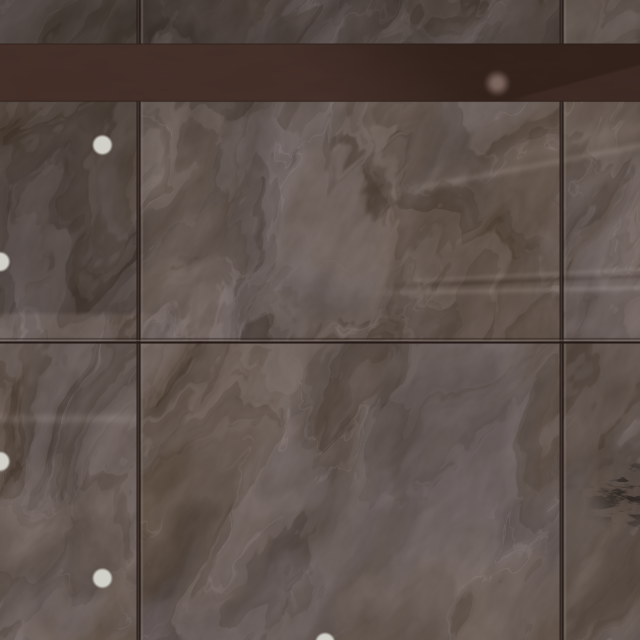
Write a three.js fragment shader that draws this texture.

```glsl
// Polished brown-grey marble wall tiles with dark joints, a brown trim band and soft light reflections.
varying vec2 vUv;

const vec2 TILE_SIZE = vec2(0.661);
const vec2 JOINT_ORIGIN = vec2(0.2165, 0.467);
const vec2 BAND_RANGE = vec2(0.841, 0.932);
const float SOFT = 0.0015;

const vec3 STONE_DARK = vec3(0.28, 0.23, 0.195);
const vec3 STONE_LIGHT = vec3(0.52, 0.47, 0.455);
const vec3 JOINT_DARK = vec3(0.14, 0.10, 0.085);
const vec3 BEVEL_LIGHT = vec3(0.50, 0.45, 0.42);
const vec3 BAND_LIGHT = vec3(0.265, 0.185, 0.16);
const vec3 BAND_DARK = vec3(0.20, 0.135, 0.11);
const vec3 LAMP = vec3(0.82, 0.82, 0.79);

float hash(vec2 p) {
  return fract(sin(dot(p, vec2(127.1, 311.7))) * 43758.5453);
}

float noise(vec2 p) {
  vec2 i = floor(p), f = fract(p);
  f = f * f * (3.0 - 2.0 * f);
  return mix(mix(hash(i), hash(i + vec2(1.0, 0.0)), f.x),
             mix(hash(i + vec2(0.0, 1.0)), hash(i + vec2(1.0)), f.x), f.y);
}

float fbm(vec2 p) {
  float sum = 0.0, amp = 0.5;
  for (int i = 0; i < 5; i++) {
    sum += amp * noise(p);
    p = mat2(1.6, 1.2, -1.2, 1.6) * p + 7.3;
    amp *= 0.5;
  }
  return sum / 0.97;
}

// Soft-edged line of the given half width at signed distance d
float line(float d, float halfWidth) {
  return 1.0 - smoothstep(halfWidth - SOFT, halfWidth + SOFT, abs(d));
}

float disc(vec2 p, vec2 center, float radius, float blur) {
  return 1.0 - smoothstep(radius - blur, radius + blur, length(p - center));
}

// Slanted stone: cloudy base, sharp-edged plates and thin pale veins
vec3 marble(vec2 p, vec2 seed) {
  vec2 s = vec2(dot(p, vec2(0.87, -0.5)) * 8.0, dot(p, vec2(0.5, 0.87)) * 4.0) + seed;
  vec2 warp = vec2(fbm(s + 3.1), fbm(s + 17.7)) - 0.5;
  vec2 q = s + 2.2 * warp;
  float tone = 0.60 + 0.85 * (fbm(q * 1.3) - 0.5) + 0.25 * (fbm(s * 5.0) - 0.5);
  for (int i = 0; i < 3; i++) {
    float k = float(i);
    float field = fbm(q * (0.75 + 0.3 * k) + 23.0 * k + 5.0);
    float plate = smoothstep(0.56, 0.585, field);
    tone -= plate * (0.20 - 0.05 * k) * (1.0 - smoothstep(0.58, 0.78, field) * 0.6);
  }
  float ridge = abs(fbm(q * 1.5 + 41.0) - 0.5);
  tone += 0.15 * (1.0 - smoothstep(0.0, 0.022, ridge)) * smoothstep(0.4, 0.65, noise(s * 1.7));
  vec3 stone = mix(STONE_DARK, STONE_LIGHT, clamp(tone, 0.0, 1.15));
  float coolness = fbm(q * 0.8 + 61.0) - 0.5;
  return stone + coolness * vec3(-0.02, 0.0, 0.06);
}

// Pale reflected streak along a sloped line, faded in from startX to endX
float streak(vec2 p, float y, float slope, float width, float startX, float endX) {
  float d = (p.y - y - slope * (p.x - startX)) / width;
  return exp(-d * d) * smoothstep(startX, endX, p.x);
}

void main() {
  vec2 uv = vUv;
  vec2 grid = (uv - JOINT_ORIGIN) / TILE_SIZE;
  vec2 tileId = floor(grid);
  vec2 jointDist = (fract(grid + 0.5) - 0.5) * TILE_SIZE;

  // Stone, shifted per tile
  vec2 seed = 30.0 * vec2(hash(tileId + 2.0), hash(tileId + 9.0));
  vec3 color = marble(uv, seed);

  // Shaded reflections at the left and along the top
  float leftShade = (1.0 - smoothstep(0.19, 0.27, uv.x)) * smoothstep(0.505, 0.515, uv.y);
  color *= 1.0 - 0.15 * leftShade;
  color *= 1.0 - 0.16 * smoothstep(0.90, 0.94, uv.y);

  // Dark smudge near the right edge
  float smudge = disc(uv, vec2(0.985, 0.23), 0.045, 0.035);
  color *= 1.0 - 0.45 * smudge * smoothstep(0.45, 0.65, fbm(uv * vec2(35.0, 100.0)));

  // Gloss streaks
  float gloss = streak(uv, 0.683, 0.19, 0.006, 0.53, 0.72)
              + 0.7 * streak(uv, 0.705, 0.24, 0.014, 0.60, 0.95)
              + streak(uv, 0.541, 0.02, 0.005, 0.54, 0.72)
              + 0.7 * streak(uv, 0.558, 0.05, 0.004, 0.57, 0.75)
              - 0.8 * streak(uv, 0.551, 0.04, 0.004, 0.57, 0.75);
  gloss += streak(uv, 0.346, 0.0, 0.008, -0.2, -0.1) * (1.0 - smoothstep(0.17, 0.26, uv.x));
  color += 0.06 * gloss;

  // Joints: bevel highlight beside a dark groove
  color = mix(color, BEVEL_LIGHT, 0.45 * line(jointDist.x - 0.0055, 0.0015));
  color = mix(color, JOINT_DARK, 0.9 * line(jointDist.x, 0.0032));
  color = mix(color, BEVEL_LIGHT, 0.35 * line(jointDist.x + 0.0005, 0.0008));
  color = mix(color, JOINT_DARK, 0.5 * line(jointDist.y - 0.0035, 0.0012));
  color = mix(color, BEVEL_LIGHT, 0.5 * line(jointDist.y - 0.0008, 0.0012));
  color = mix(color, JOINT_DARK, line(jointDist.y + 0.0022, 0.0016));

  // Lamp reflections, mirrored about a horizontal axis
  float lamps = disc(uv, vec2(0.508, -0.004), 0.0145, 0.003);
  for (int i = 0; i < 2; i++) {
    vec2 center = vec2(0.16 * float(i), 0.156 + 0.1825 * float(i));
    lamps += disc(vec2(uv.x, abs(uv.y - 0.435)), center, 0.0145, 0.003);
  }
  color = mix(color, LAMP, min(lamps, 1.0));

  // Trim band with a slanted sheen and one blurred glow
  vec3 band = mix(BAND_LIGHT, BAND_DARK, smoothstep(0.45, 0.75, uv.x + 0.8 * (uv.y - 0.89)));
  float sheen = smoothstep(0.0, 0.006, 0.85 + 0.27 * (uv.x - 0.81) - uv.y);
  band = mix(band, BAND_LIGHT, 0.6 * sheen * smoothstep(0.78, 0.84, uv.x));
  band += 0.012 * (fbm(uv * vec2(20.0, 60.0)) - 0.5);
  band = mix(band, vec3(0.55, 0.46, 0.43), 0.8 * disc(uv, vec2(0.777, 0.870), 0.014, 0.010));
  float bandDist = abs(uv.y - 0.5 * (BAND_RANGE.x + BAND_RANGE.y)) - 0.5 * (BAND_RANGE.y - BAND_RANGE.x);
  band = mix(band, JOINT_DARK, 0.6 * line(bandDist, 0.0015));
  color = mix(color, band, 1.0 - smoothstep(-SOFT, SOFT, bandDist));

  gl_FragColor = vec4(color, 1.0);
}
```
